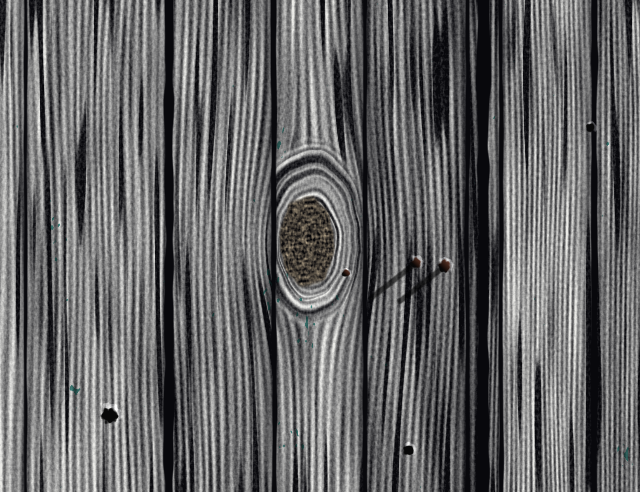
Give the GLSL for this texture, as a Shadertoy shader.

```glsl
vec2 hashGradient(vec2 cell) {
    vec2 h = vec2(dot(cell, vec2(127.1, 311.7)), dot(cell, vec2(269.5, 183.3)));
    return 2.0 * fract(sin(h) * 43758.5) - 1.0;
}

float gradientNoise(vec2 p) {
    vec2 i = floor(p), f = fract(p);
    vec2 w = f * f * f * (f * (f * 6.0 - 15.0) + 10.0);
    float a = dot(hashGradient(i), f);
    float b = dot(hashGradient(i + vec2(1, 0)), f - vec2(1, 0));
    float c = dot(hashGradient(i + vec2(0, 1)), f - vec2(0, 1));
    float d = dot(hashGradient(i + vec2(1, 1)), f - vec2(1, 1));
    return mix(mix(a, b, w.x), mix(c, d, w.x), w.y);
}

float segmentDistance(vec2 p, vec2 a, vec2 b) {
    vec2 ab = b - a;
    return length(p - a - ab * clamp(dot(p - a, ab) / dot(ab, ab), 0.0, 1.0));
}

// Weathered ridges along g.y, cut by long dark cracks
float woodGrain(vec2 g, float ridgeCount, float tone) {
    float wobble = 1.8 * gradientNoise(g * vec2(9.0, 1.6));
    float ridge = sin(6.2832 * (g.x * ridgeCount + wobble));
    float depth = 0.19 + 0.22 * gradientNoise(g * vec2(28.0, 3.0) + 7.0);
    tone += depth * ridge + 0.3 * gradientNoise(g * vec2(150.0, 6.0));
    tone += 0.28 * gradientNoise(g * vec2(22.0, 2.3) + 31.0);
    float crack = gradientNoise(g * vec2(62.0, 2.4) + 0.12 * wobble);
    return tone * (1.0 - 0.85 * smoothstep(0.13, 0.27, crack));
}

void mainImage(out vec4 fragColor, in vec2 fragCoord) {
    vec2 p = fragCoord / iResolution.y;
    float pixel = 1.0 / iResolution.y;

    // Seams: position, half width, tone of the board to the right
    vec3 seams[8] = vec3[8](
        vec3(0.052, 0.003, 0.53), vec3(0.343, 0.009, 0.48),
        vec3(0.557, 0.005, 0.54), vec3(0.742, 0.004, 0.41),
        vec3(0.950, 0.004, 0.32), vec3(0.982, 0.012, 0.50),
        vec3(1.018, 0.004, 0.56), vec3(1.208, 0.006, 0.46));
    float boardTone = 0.66, board = 0.0, gap = 0.0, shade = 0.0;
    for (int i = 0; i < 8; i++) {
        float x = p.x - seams[i].x - 0.004 * gradientNoise(vec2(p.y * 5.0, float(i) * 3.3));
        float halfWidth = seams[i].y * (1.0 + 0.6 * gradientNoise(vec2(p.y * 14.0, float(i) + 0.5)));
        if (x > 0.0) { boardTone = seams[i].z; board += 1.0; }
        gap = max(gap, 1.0 - smoothstep(halfWidth - pixel, halfWidth + pixel, abs(x)));
        shade = max(shade, exp(-abs(x) / (x < 0.0 ? 0.016 : 0.007)));
    }

    // Grain flows around the knot
    vec2 d = p - vec2(0.632, 0.505);
    vec2 q = d / vec2(0.085, 0.145);
    float r = length(q) + 0.07 * gradientNoise(d * 22.0);
    float flow = d.x * (1.0 - 0.65 / max(dot(q, q), 1.0));
    float ridgeCount = p.x > 0.98 ? 98.0 : 64.0;
    float tone = woodGrain(vec2(flow, p.y + board * 3.7), ridgeCount, boardTone);

    // Knot rings, rim and arch
    float inKnotBoard = step(2.5, board) * step(board, 3.5);
    float knot = inKnotBoard * (1.0 - smoothstep(1.1, 1.4, r - 0.12 * q.y));
    float rings = woodGrain(vec2(r * 0.12, d.y * 0.8 + d.x), 75.0, 0.55);
    float rim = 1.0 - smoothstep(0.02, 0.07, abs(r - 1.0));
    float arch = (1.0 - smoothstep(0.01, 0.05, abs(r - 1.2))) * smoothstep(0.3, 0.8, q.y);
    rings *= 1.0 - 0.75 * max(rim * (0.65 - 0.35 * q.x), arch);
    float crescent = (1.0 - smoothstep(0.82, 0.95, r)) * (1.0 - smoothstep(-0.11, -0.085, d.y));
    tone = mix(tone, rings + 0.2 * crescent, knot);

    // Crumbled knot core
    vec2 c = d - vec2(-0.008, 0.004);
    float coreRadius = length(c / vec2(0.056, 0.092)) + 0.12 * gradientNoise(c * 45.0);
    float core = inKnotBoard * (1.0 - smoothstep(0.92, 1.04, coreRadius));
    float crumbs = 0.25 + 0.4 * gradientNoise(c * vec2(70.0, 130.0));
    crumbs += 0.06 * sin(coreRadius * 42.0) + 0.25 * gradientNoise(c * vec2(230.0, 190.0));
    tone = mix(tone, crumbs, core);

    // Fine speckle and shadowed seams
    tone += 0.2 * gradientNoise(p * vec2(210.0, 120.0)) + 0.1 * gradientNoise(p * 320.0);
    tone *= 1.0 - 0.6 * shade;
    tone = clamp(mix(tone, 0.02, gap), 0.03, 0.92);
    vec3 color = tone * vec3(1.0, 1.0, 0.985) + vec3(0.0, 0.0, 0.018) * (1.0 - tone);
    color *= mix(vec3(1.0), vec3(1.1, 1.0, 0.84), core);

    // Remnants of teal paint: position and spread
    vec3 paint[8] = vec3[8](
        vec3(0.555, 0.42, 0.05), vec3(0.62, 0.34, 0.05), vec3(0.59, 0.10, 0.04),
        vec3(0.150, 0.21, 0.04), vec3(0.11, 0.52, 0.05), vec3(0.57, 0.70, 0.04),
        vec3(0.690, 0.37, 0.03), vec3(1.27, 0.08, 0.04));
    float cover = 0.0;
    for (int i = 0; i < 8; i++) {
        vec2 offset = (p - paint[i].xy) / (paint[i].z * vec2(0.6, 1.2));
        cover = max(cover, exp(-dot(offset, offset)));
    }
    float flake = smoothstep(0.0, 0.1, gradientNoise(p * vec2(100.0, 60.0)) + 0.4 * cover - 0.52);
    color = mix(color, vec3(0.12, 0.34, 0.32) * (0.35 + 1.2 * tone), 0.85 * flake * (1.0 - gap));

    // Holes and rusty nails: position and radius
    vec3 pits[6] = vec3[6](
        vec3(0.845, 0.465, 0.010), vec3(0.903, 0.458, 0.012), vec3(0.703, 0.444, 0.007),
        vec3(0.222, 0.155, 0.016), vec3(1.200, 0.740, 0.008), vec3(0.830, 0.085, 0.010));
    for (int i = 0; i < 6; i++) {
        vec2 o = p - pits[i].xy;
        float size = pits[i].z, ragged = length(o) + 0.5 * size * gradientNoise(p * 120.0);
        if (i < 2) {
            float shadow = segmentDistance(o, vec2(0.0), vec2(-0.09, -0.07));
            color *= 1.0 - 0.6 * (1.0 - smoothstep(0.003, 0.008, shadow));
        }
        float lip = 1.0 - smoothstep(0.2 * size, 0.5 * size, abs(ragged - 1.2 * size));
        color += 0.25 * lip * smoothstep(-0.2, 0.8, (o.x + o.y) / size);
        vec3 rust = vec3(0.20, 0.11, 0.08) * (0.7 + 0.7 * (o.x + o.y) / size);
        vec3 fill = i < 3 ? max(rust, vec3(0.03)) : vec3(0.03);
        color = mix(color, fill, 1.0 - smoothstep(0.8 * size, size + pixel, ragged));
    }
    fragColor = vec4(clamp(color, 0.0, 1.0), 1.0);
}
```
